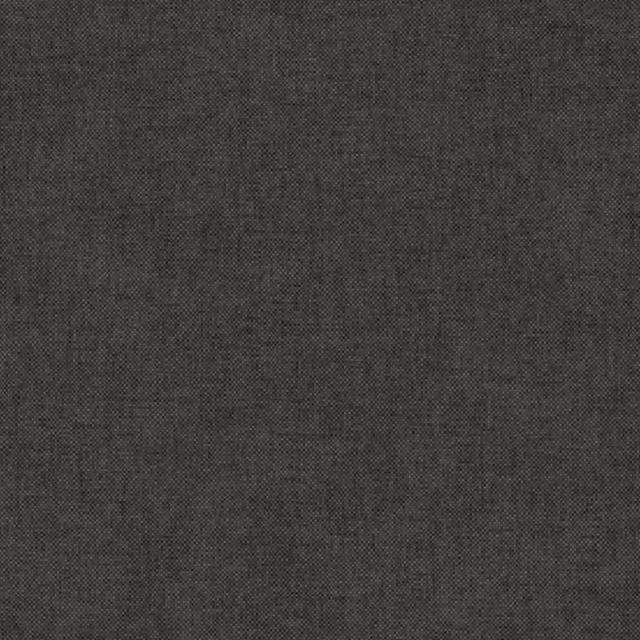
A Shadertoy shader for this texture:

```glsl
// Charcoal plain-weave cloth with pale weft flecks, uneven yarns and faint mottling.

const vec2  THREADS      = vec2(276.0, 256.0); // warp and weft yarns per canvas
const float BASE_LIGHT   = 0.232;
const vec3  WARM_TINT    = vec3(0.010, 0.000, -0.004);
const float WEAVE_RELIEF = 0.078;  // contrast of raised against sunken yarn
const float FLECK_GRAIN  = 0.130;  // brightness spread of single crossings
const float FIBRE_GRAIN  = 0.045;  // fuzz finer than a yarn
const float YARN_STREAK  = 0.034;  // brightness spread along whole yarns
const float SEAM_DARK    = 0.022;  // depth of the sparse dark yarns
const float MOTTLE       = 0.038;  // broad cloudy variation
const float WOBBLE       = 0.80;   // yarn drift, in yarn widths
const int   SAMPLES      = 4;      // antialiasing grid per axis

float hash(vec2 p) {
    vec3 q = fract(p.xyx * vec3(0.1031, 0.1030, 0.0973));
    q += dot(q, q.yzx + 33.33);
    return fract((q.x + q.y) * q.z);
}

float noise(vec2 p) {
    vec2 cell = floor(p);
    vec2 f = fract(p);
    f = f * f * (3.0 - 2.0 * f);
    float low  = mix(hash(cell), hash(cell + vec2(1.0, 0.0)), f.x);
    float high = mix(hash(cell + vec2(0.0, 1.0)), hash(cell + vec2(1.0, 1.0)), f.x);
    return mix(low, high, f.y);
}

float cloud(vec2 p) {
    return 0.4 * noise(p * 9.0) + 0.3 * noise(p * 21.0 + 31.0)
         + 0.3 * noise(p * 47.0 + 67.0) - 0.5;
}

// Brightness of one yarn, changing slowly along its length
float yarn(float id, float along, float seed) {
    float streak = noise(vec2(along, id * 7.0 + seed)) - 0.5;
    float sparse = smoothstep(0.82, 0.96, noise(vec2(along * 0.5 + 50.0, id * 5.0 + seed)));
    return YARN_STREAK * streak - SEAM_DARK * sparse;
}

float clothLight(vec2 uv) {
    // Yarn coordinates with a slight hand-woven drift
    vec2 p = uv * THREADS;
    vec2 drift = vec2(noise(p * vec2(0.20, 0.09) + 11.0),
                      noise(p * vec2(0.09, 0.20) + 83.0)) - 0.5;
    p += WOBBLE * drift;
    vec2 id = floor(p + 0.5);

    // Alternating crossings: positive where the pale weft lies on top.
    // The broadened horizontal profile turns flecks into short dashes.
    vec2 wave = cos(3.14159265 * p);
    wave.x *= 1.4 - 0.4 * wave.x * wave.x;
    float weave = wave.x * wave.y;
    float strength = 0.45 + 1.1 * hash(id + 19.0);
    strength *= weave > 0.0 ? 1.18 : 0.82;

    float light = BASE_LIGHT + WEAVE_RELIEF * weave * strength;
    light += FLECK_GRAIN * abs(weave) * (hash(id + 407.0) - 0.5);
    light += FIBRE_GRAIN * (noise(p * vec2(0.9, 1.5) + 300.0) - 0.5);

    // Uneven yarns in both directions, then broad mottling
    light += yarn(id.x, p.y * 0.11, 3.0);
    light += yarn(id.y, p.x * 0.11, 211.0);
    return light + MOTTLE * cloud(uv);
}

void mainImage(out vec4 fragColor, in vec2 fragCoord) {
    float light = 0.0;
    for (int j = 0; j < SAMPLES; j++) {
        for (int i = 0; i < SAMPLES; i++) {
            vec2 offset = (vec2(i, j) + 0.5) / float(SAMPLES) - 0.5;
            light += clothLight((fragCoord + offset) / iResolution.xy);
        }
    }
    light /= float(SAMPLES * SAMPLES);
    fragColor = vec4(clamp(vec3(light) + WARM_TINT, 0.0, 1.0), 1.0);
}
```
